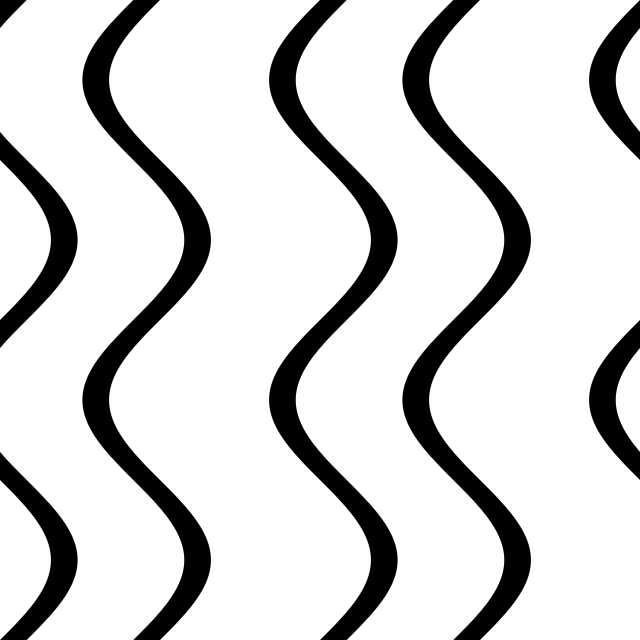
Reproduce this pattern procedurally as a Shadertoy shader.

```glsl
const float TAU = 6.28318530718;
const float REPEATS = 2.0;               // tiles across and down
const float AMPLITUDE = 1.0 / TAU;       // gives a 45 degree slope at each crossing
const float STRIPE_WIDTH = 1.0 / 12.0;   // horizontal width, in tiles
const vec3 PAPER = vec3(1.0);
const vec3 INK = vec3(0.0);

// Signed horizontal distance to the nearest periodic copy of a centre line
float wrapOffset(float x, float center) {
    return fract(x - center + 0.5) - 0.5;
}

// Antialiased coverage of a vertical sine stripe with constant horizontal width
float waveStripe(vec2 p, float center, float amplitude, float width, float pixel) {
    float phase = TAU * p.y;
    float offset = wrapOffset(p.x, center + amplitude * sin(phase));
    float slope = TAU * amplitude * cos(phase);
    float edge = (abs(offset) - 0.5 * width) / sqrt(1.0 + slope * slope);
    return clamp(0.5 - edge / pixel, 0.0, 1.0);
}

void mainImage(out vec4 fragColor, in vec2 fragCoord) {
    vec2 tile = REPEATS * fragCoord / iResolution.xy;
    float pixel = REPEATS / min(iResolution.x, iResolution.y);

    // Two unevenly spaced stripes per tile
    float narrowSide = waveStripe(tile, 1.0 / 24.0, AMPLITUDE, STRIPE_WIDTH, pixel);
    float wideSide = waveStripe(tile, 11.0 / 24.0, AMPLITUDE, STRIPE_WIDTH, pixel);

    fragColor = vec4(mix(PAPER, INK, max(narrowSide, wideSide)), 1.0);
}
```
